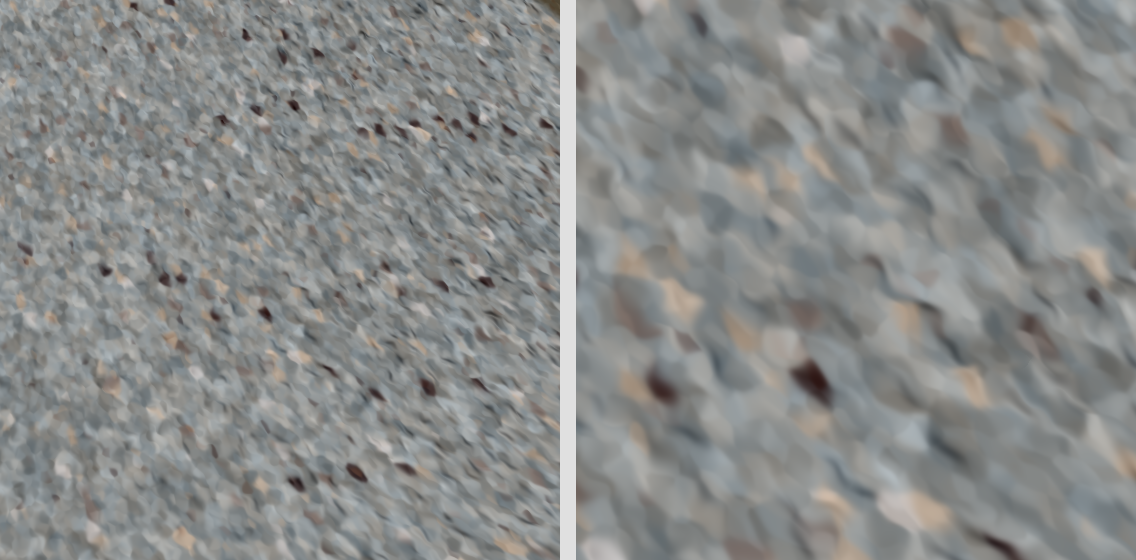
Left, the full canvas; right, a detail of the centre.
Write a WebGL 2 fragment shader that draws this texture.

```glsl
#version 300 es
precision highp float;
// Grey gravel seen at a slant, with soft diagonal grains, dark gaps and a few warm stones.

#define FAR_SCALE 80.0      // grains per canvas width at the top
#define NEAR_SCALE 42.0     // grains per canvas width at the bottom
#define GRAIN_ANGLE -0.82   // direction of the long grain axis, radians
#define GRAIN_STRETCH vec2(0.72, 1.25)
#define SOFTNESS 5.5        // higher gives crisper grain borders
#define TONE_RANGE 0.22
#define FINE_CONTRAST 0.5
#define GAP_DENSITY 0.45
#define GAP_DEPTH 0.26
#define GLINT 0.09
#define BASE_GREY vec3(0.532, 0.545, 0.543)

uniform vec2 u_resolution;
out vec4 fragColor;

float hash(vec2 p) {
    return fract(sin(dot(p, vec2(127.1, 311.7))) * 43758.5453);
}

vec2 hash2(vec2 p) {
    return vec2(hash(p), hash(p + 57.3));
}

mat2 rotation(float a) {
    return mat2(cos(a), -sin(a), sin(a), cos(a));
}

float valueNoise(vec2 p) {
    vec2 i = floor(p), f = fract(p);
    f = f * f * (3.0 - 2.0 * f);
    return mix(mix(hash(i), hash(i + vec2(1, 0)), f.x),
               mix(hash(i + vec2(0, 1)), hash(i + vec2(1, 1)), f.x), f.y);
}

// Mostly cool grey, with rare tan, pale, rusty and near-black stones
vec3 stoneColour(vec2 id) {
    float tone = (hash(id + 11.7) - 0.5) * TONE_RANGE;
    float warmth = hash(id + 23.1) - 0.5;
    float kind = hash(id + 37.9);
    vec3 c = BASE_GREY + tone + warmth * vec3(0.04, 0.0, -0.035);
    if (kind < 0.001) c = vec3(0.22, 0.16, 0.16);
    else if (kind < 0.022) c = vec3(0.69, 0.62, 0.55) + tone * 0.6;
    else if (kind < 0.045) c = vec3(0.46, 0.41, 0.39) + tone * 0.5;
    else if (kind < 0.056) c = vec3(0.74, 0.72, 0.71);
    return c;
}

// Scattered cells whose colours melt into each other at the borders
vec3 grains(vec2 p) {
    vec2 cell = floor(p);
    vec3 sum = vec3(0.0);
    float total = 0.0;
    for (int y = -1; y <= 1; y++)
    for (int x = -1; x <= 1; x++) {
        vec2 id = cell + vec2(x, y);
        vec2 d = p - id - hash2(id);
        float w = exp(-SOFTNESS * dot(d, d));
        sum += w * stoneColour(id);
        total += w;
    }
    return sum / total;
}

// Short, slightly tilted strokes along the grain direction
float strokes(vec2 p, float density) {
    vec2 cell = floor(p);
    float cover = 0.0;
    for (int y = -1; y <= 1; y++)
    for (int x = -1; x <= 1; x++) {
        vec2 id = cell + vec2(x, y);
        vec2 d = p - id - hash2(id + 5.3);
        d.y += d.x * (hash(id + 71.0) - 0.5) * 1.4;
        d *= vec2(2.0, 3.0) * mix(0.85, 1.35, hash(id + 83.0));
        float strength = step(hash(id + 91.0), density) * mix(0.25, 1.0, hash(id + 97.0));
        cover = max(cover, strength * exp(-2.5 * dot(d, d)));
    }
    return cover;
}

void main() {
    vec2 uv = gl_FragCoord.xy / u_resolution;

    // Slanted ground: grains shrink towards the top
    float scale = mix(NEAR_SCALE, FAR_SCALE, uv.y);
    vec2 ground = vec2((uv.x - 0.5) * scale,
                       uv.y * 0.5 * (NEAR_SCALE + scale));
    vec2 wobble = vec2(valueNoise(ground * 1.3), valueNoise(ground * 1.3 + 40.0)) - 0.5;
    vec2 q = rotation(GRAIN_ANGLE) * (ground + 0.35 * wobble) * GRAIN_STRETCH;

    // Coarse stones plus finer grit
    vec3 colour = grains(q);
    vec3 grit = grains(rotation(0.2) * q * 1.8 + 130.0) - BASE_GREY;
    colour += FINE_CONTRAST * grit;

    // Gaps deepen to the right, where the light is lower
    float relief = smoothstep(0.05, 0.95, uv.x + 0.15 * (uv.y - 0.5));
    float gap = strokes(q * vec2(0.6, 0.75), GAP_DENSITY);
    float glint = strokes(q * vec2(0.65, 0.7) + 210.0, 0.4);
    colour += GLINT * glint * mix(0.5, 1.0, relief);
    colour -= GAP_DEPTH * gap * mix(0.35, 1.0, relief) * vec3(1.0, 1.0, 0.96);

    // Broad uneven light
    colour += 0.03 * (valueNoise(uv * 7.0) - 0.5);
    colour += 0.014 - 0.02 * relief * uv.y;

    // Brown verge in the top right corner
    float verge = dot(uv - vec2(0.975, 0.985), vec2(0.6, 0.8));
    colour = mix(colour, vec3(0.33, 0.29, 0.22) + 0.4 * grit, smoothstep(-0.008, 0.012, verge));

    fragColor = vec4(clamp(colour, 0.0, 1.0), 1.0);
}
```
